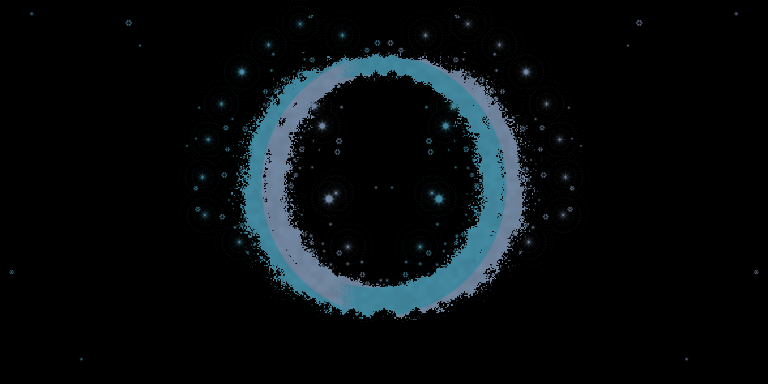
Write a WebGL 1 fragment shader that draws this background.

```glsl
precision highp float;
// Two interlinked dusty rings, teal and lavender, with mirrored stars on black.

uniform vec2 u_resolution;

const vec3 TEAL = vec3(0.25, 0.52, 0.61);
const vec3 LAVENDER = vec3(0.43, 0.51, 0.61);
const vec2 CENTER = vec2(0.0, 0.018);   // in canvas heights from the middle
const float RING_SHIFT = 0.0242;        // sideways offset of each ring
const float OUTER_RADIUS = 0.343;
const float INNER_RADIUS = 0.277;
const float INNER_LIFT = 0.010;         // makes the rings thinner at the top
const float CROSSING_X = -0.10;         // lavender lies over teal left of here
const float GRAIN_SIZE = 0.0034;
const float SPECK_CELL = 0.025;
const float STAR_ARC = 0.473;
const float STAR_STEP = 0.2094;         // angle between the outer stars
const float HALO_GAP = 0.018;
const float HALO_RADIUS = 0.085;

float hash(vec2 p) {
  return fract(sin(dot(p, vec2(127.1, 311.7))) * 43758.5453);
}

float noise(vec2 p) {
  vec2 i = floor(p), f = fract(p);
  f = f * f * (3.0 - 2.0 * f);
  return mix(mix(hash(i), hash(i + vec2(1.0, 0.0)), f.x),
             mix(hash(i + vec2(0.0, 1.0)), hash(i + 1.0), f.x), f.y);
}

// Signed distance to a ring with its hole slightly raised
float ringDistance(vec2 p, float shift) {
  vec2 v = p - CENTER - vec2(shift, 0.0);
  return max(length(v) - OUTER_RADIUS,
             INNER_RADIUS - length(v - vec2(0.0, INNER_LIFT)));
}

// Solid core, rayed glow and faint dotted halos
float star(vec2 v, float core, float px) {
  float r = length(v);
  float a = atan(v.y, v.x + 1e-5);
  float disc = 1.0 - smoothstep(core - px, core + px, r);
  float glow = 0.75 * (0.7 + 0.3 * cos(8.0 * a)) * exp(-max(r - core, 0.0) / 0.005);
  float circle = abs(fract(r / HALO_GAP) - 0.5) * HALO_GAP;
  float dots = smoothstep(-0.2, 0.6, cos(a * 36.0));
  float halo = (1.0 - smoothstep(0.0, 0.0025, circle)) * dots
             * (1.0 - smoothstep(HALO_RADIUS * 0.4, HALO_RADIUS, r));
  return max(max(disc, glow), 0.13 * halo);
}

// Small dots and rosettes, denser close to the rings
float specks(vec2 p, float density, float px) {
  vec2 cell = floor(p / SPECK_CELL);
  float light = 0.0;
  for (int j = -1; j <= 1; j++) {
    for (int i = -1; i <= 1; i++) {
      vec2 id = cell + vec2(float(i), float(j));
      vec2 jitter = vec2(hash(id + 3.1), hash(id + 8.7));
      vec2 v = p - (id + 0.15 + 0.7 * jitter) * SPECK_CELL;
      float r = length(v);
      float size = mix(0.003, 0.006, hash(id + 5.3));
      float petals = 0.65 + 0.35 * cos(6.0 * atan(v.y, v.x + 1e-5));
      float rosette = petals * (1.0 - smoothstep(0.0008, 0.0018 + px, abs(r - size)));
      float dot0 = exp(-r * r / (size * size * 0.4));
      float shape = mix(rosette, dot0, step(0.5, hash(id + 1.9)));
      light = max(light, shape * step(hash(id), density));
    }
  }
  return light;
}

void main() {
  float px = 1.0 / u_resolution.y;
  vec2 p = (gl_FragCoord.xy - 0.5 * u_resolution) * px;
  vec2 m = vec2(abs(p.x), p.y);
  float inTeal = ringDistance(p, -RING_SHIFT);
  float inLavender = ringDistance(p, RING_SHIFT);
  float d = min(inTeal, inLavender);
  float outside = step(OUTER_RADIUS - 0.035, length(p - CENTER));

  // Ring colours: the nearer ring, or the upper one where they overlap
  float grain = hash(floor(p / GRAIN_SIZE));
  float nearest = smoothstep(-px, px, inTeal - inLavender);
  float overlap = 1.0 - smoothstep(-px, px, max(inTeal, inLavender));
  float upper = 1.0 - smoothstep(-0.03, 0.03, p.x - CROSSING_X + 0.04 * (grain - 0.5));
  vec3 color = mix(TEAL, LAVENDER, mix(nearest, upper, overlap));
  color *= 0.96 + 0.08 * noise(p * 60.0);

  // Grainy dust that spreads further at the sides
  float side = smoothstep(0.06, 0.28, m.x);
  float reach = 0.006 + 0.010 * side;
  float ragged = d + 0.026 * (noise(m * 48.0) - 0.5) + 0.012;
  float dust = 1.25 * exp(-max(ragged, 0.0) / reach);
  float light = smoothstep(0.0, 0.22, dust - grain);

  // Scattered specks, fewer at the bottom outside and the top inside
  float spread = mix(1.0 - smoothstep(0.14, 0.27, p.y),
                     smoothstep(-0.28, -0.06, p.y) * (0.3 + 0.7 * side), outside);
  float density = 0.95 * spread * exp(-max(d, 0.0) / 0.034);
  light = max(light, 0.85 * specks(m, density, px));

  // Arc of outer stars, closer in at its two ends
  for (int i = -2; i <= 6; i++) {
    float k = float(i);
    float angle = 0.044 + STAR_STEP * k;
    float radius = STAR_ARC - 0.068 * step(3.5, abs(k - 2.0));
    vec2 at = CENTER + radius * vec2(cos(angle), sin(angle));
    float core = i == 3 ? 0.0075 : 0.0035;
    light = max(light, star(m - at, core, px));
  }

  // Large discs and companion stars inside the hole
  light = max(light, star(m - vec2(0.182, 0.224), 0.0075, px));
  light = max(light, star(m - vec2(0.161, 0.172), 0.0080, px));
  light = max(light, star(m - vec2(0.143, -0.018), 0.0100, px));
  light = max(light, star(m - vec2(0.125, -0.003), 0.0040, px));
  light = max(light, star(m - vec2(0.094, -0.143), 0.0040, px));

  gl_FragColor = vec4(color * light, 1.0);
}
```
